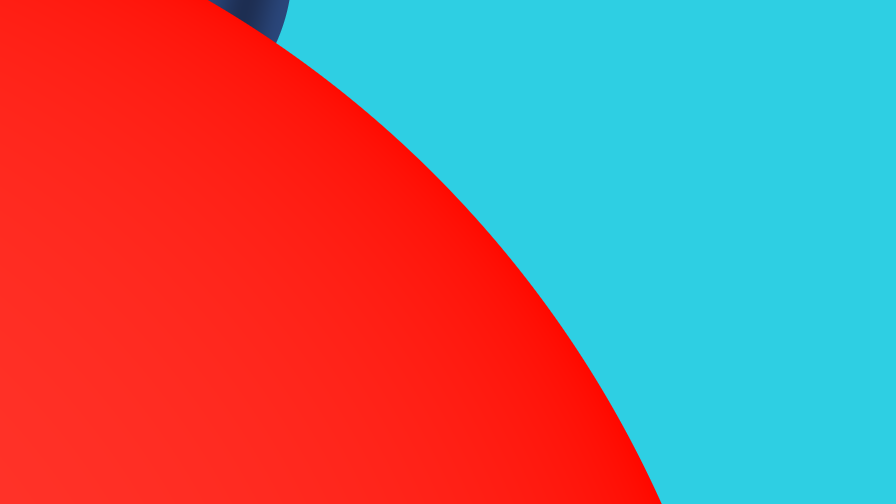
A WebGL 2 fragment shader for this background:

```glsl
#version 300 es
precision highp float;

uniform vec2 u_resolution;
out vec4 fragColor;

// Positions and radii in canvas heights, origin at the lower left
#define SKY vec3(0.18, 0.81, 0.89)
#define RED_RIM vec3(1.0, 0.036, -0.004)
#define RED_LIT vec3(1.0, 0.226, 0.186)
#define NAVY_DARK vec3(0.115, 0.18, 0.32)
#define NAVY_LIT vec3(0.165, 0.275, 0.48)
#define BIG_CENTER vec2(-0.693, -0.901)
#define BIG_RADIUS 2.199
#define SMALL_CENTER vec2(0.221, 1.0625)
#define SMALL_RADIUS 0.3588
#define LIGHT vec3(-0.15, 0.1, 1.0)

float circleDistance(vec2 p, vec2 center, float radius) {
    return length(p - center) - radius;
}

// One-pixel soft edge around the zero line of a distance
float coverage(float dist, float pixel) {
    return clamp(0.5 - dist / pixel, 0.0, 1.0);
}

vec3 sphereNormal(vec2 p, vec2 center, float radius) {
    vec2 n = (p - center) / radius;
    return vec3(n, sqrt(max(0.0, 1.0 - dot(n, n))));
}

// Red sphere: brightens from the rim toward the viewer
vec3 shadeBig(vec2 p) {
    float lit = dot(sphereNormal(p, BIG_CENTER, BIG_RADIUS), LIGHT);
    return clamp(mix(RED_RIM, RED_LIT, lit), 0.0, 1.0);
}

// Navy sphere: a dark fold with lighter blue on both sides
vec3 shadeSmall(vec2 p) {
    float fold = abs(p.x - 0.49 + 0.25 * (1.0 - p.y));
    return mix(NAVY_DARK, NAVY_LIT, smoothstep(0.0, 0.085, fold));
}

void main() {
    float pixel = 1.0 / u_resolution.y;
    vec2 p = gl_FragCoord.xy * pixel;

    float smallMask = coverage(circleDistance(p, SMALL_CENTER, SMALL_RADIUS), pixel);
    float bigMask = coverage(circleDistance(p, BIG_CENTER, BIG_RADIUS), pixel);

    // Back to front: sky, navy sphere, red sphere
    vec3 color = mix(SKY, shadeSmall(p), smallMask);
    color = mix(color, shadeBig(p), bigMask);
    fragColor = vec4(color, 1.0);
}
```
